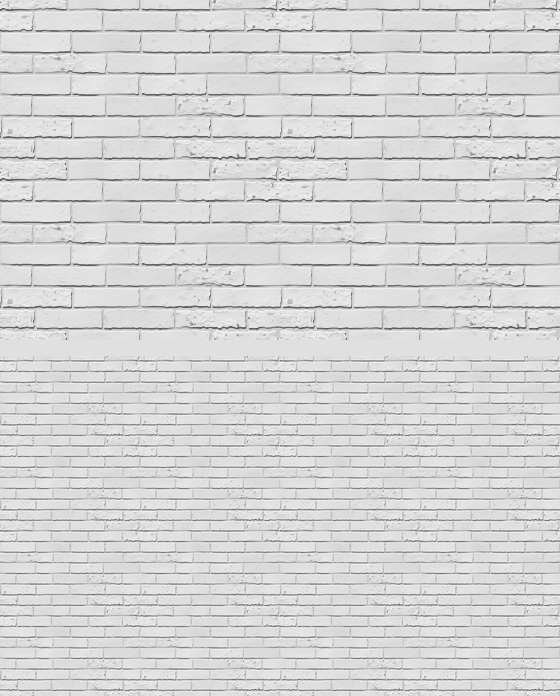
Top: one tile. Bottom: repeated 2 by 2.
A Shadertoy shader for this texture:

```glsl
const vec2 BRICKS = vec2(8.0, 16.0);      // bricks across and rows down
const vec2 TILE = vec2(4.0, 8.0);         // bricks and rows before wear recurs
const vec2 BRICK_SIZE = vec2(3.3, 1.0);   // brick proportions, row height = 1
const vec2 HALF_JOINT = vec2(0.035, 0.05);
const vec2 LIGHT_DIR = vec2(-0.25, 0.97);
const float ROW_SHIFT = 0.48;
const float CORNER = 0.08;

float hash(vec2 p) {
    vec3 q = fract(p.xyx * 0.1031);
    q += dot(q, q.yzx + 33.33);
    return fract((q.x + q.y) * q.z);
}

// Value noise that wraps after the given period
float wrapNoise(vec2 p, vec2 period) {
    vec2 i = floor(p), f = fract(p);
    f = f * f * (3.0 - 2.0 * f);
    vec2 a = mod(i, period), b = mod(i + 1.0, period);
    return mix(mix(hash(a), hash(vec2(b.x, a.y)), f.x),
               mix(hash(vec2(a.x, b.y)), hash(b), f.x), f.y);
}

// Noise on the wall: whole cells per row, stretched to look square
float wallNoise(vec2 p, float cells) {
    vec2 grid = vec2(3.0, 1.0) * cells;
    return wrapNoise(p * grid, TILE * grid);
}

// Layered noise with rough, broken contours
float roughNoise(vec2 p) {
    return 0.45 * wallNoise(p + 0.23, 3.0) + 0.32 * wallNoise(p + 0.57, 7.0)
         + 0.23 * wallNoise(p, 13.0);
}

float jointX(float column, float row) {
    vec2 id = mod(vec2(column, row), TILE);
    return column + 0.09 * (hash(id + 17.0) - 0.5);
}

// Signed distance to the nearest brick, and its column and row
vec3 brickAt(vec2 p) {
    float row = floor(p.y + ROW_SHIFT);
    float x = p.x + 0.5 * mod(row, 2.0);
    float column = floor(x);
    column -= step(x, jointX(column, row));
    column += step(jointX(column + 1.0, row), x);
    float left = jointX(column, row), right = jointX(column + 1.0, row);
    vec2 center = vec2(0.5 * (left + right), row + 0.5 - ROW_SHIFT);
    vec2 halfSize = 0.5 * vec2(right - left, 1.0) * BRICK_SIZE - HALF_JOINT;
    vec2 q = abs((vec2(x, p.y) - center) * BRICK_SIZE) - halfSize + CORNER;
    float d = length(max(q, 0.0)) + min(max(q.x, q.y), 0.0) - CORNER;
    return vec3(d, mod(vec2(column, row), TILE));
}

vec2 wobble(vec2 p) {
    vec2 offset = vec2(wallNoise(p, 4.0), wallNoise(p + 0.37, 1.0)) - 0.5;
    return p + offset * vec2(0.014, 0.06);
}

// Chipped patches: heavy on some bricks, light on the rest
float wearAt(vec2 p, vec2 id) {
    float amount = mix(0.15, 1.0, smoothstep(0.4, 0.95, hash(id + 5.0)));
    return amount * smoothstep(0.3, 0.7, wallNoise(p + 0.61, 1.0) * 0.5
                                       + wallNoise(p + 0.19, 3.0) * 0.5);
}

float coverage(vec2 p) {
    vec3 brick = brickAt(wobble(p));
    float erosion = (wearAt(p, brick.yz) + 0.2) * 0.1 * wallNoise(p, 7.0);
    return 1.0 - smoothstep(-0.03, 0.03, brick.x + erosion);
}

// Painted surface relief
float height(vec2 p) {
    vec3 brick = brickAt(wobble(p));
    float wear = wearAt(p, brick.yz);
    float lumps = roughNoise(p);
    float chips = smoothstep(0.5, 0.62, lumps) * 0.5 + lumps * 0.9;
    float grain = 0.1 * wallNoise(p + 0.11, 11.0) + 0.1 * wallNoise(p, 4.0);
    return coverage(p) * (0.4 + 0.8 * wear * chips) + grain;
}

vec3 paintColor(float value) {
    vec3 coolShade = vec3(0.97, 0.99, 1.02);
    return value * mix(coolShade, vec3(1.0, 0.998, 1.0), smoothstep(0.45, 0.85, value));
}

void mainImage(out vec4 fragColor, in vec2 fragCoord) {
    vec2 p = fragCoord / iResolution.xy * BRICKS;
    vec2 towardLight = LIGHT_DIR / BRICK_SIZE;
    vec3 brick = brickAt(wobble(p));
    float inside = coverage(p);

    // Base paint, uneven within and between bricks
    float tone = 0.872 + 0.03 * (hash(brick.yz + 29.0) - 0.5);
    tone += 0.04 * (wallNoise(p + 0.31, 1.0) - 0.5);
    float value = mix(0.81, tone, inside);

    // Relief lit from above
    float slope = height(p) - height(p + towardLight * 0.055);
    value += slope * (slope > 0.0 ? 0.14 : 0.24);

    // Broken shadow cast into the joints
    float shadow = (1.0 - inside) * coverage(p + towardLight * 0.075);
    float streak = smoothstep(0.2, 0.8, 0.6 * wallNoise(p + 0.43, 1.0) + 0.4 * wallNoise(p, 3.0));
    value -= shadow * mix(0.06, 0.42, streak);

    // Sparse deep pits
    float pit = smoothstep(0.82, 0.95, wallNoise(p + 0.77, 6.0));
    value -= 0.32 * pit * inside * wearAt(p, brick.yz);

    fragColor = vec4(paintColor(clamp(value, 0.38, 0.94)), 1.0);
}
```
